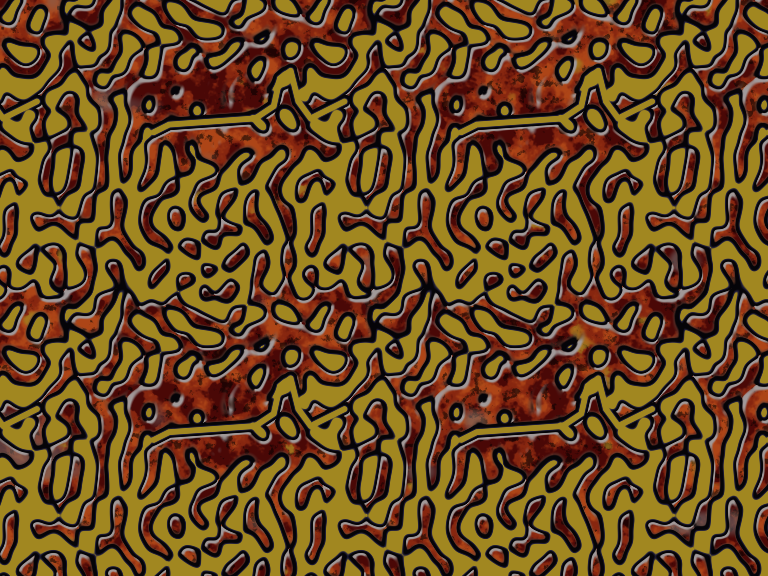
A WebGL 2 fragment shader for this pattern:

```glsl
#version 300 es
precision highp float;

uniform vec2 u_resolution;
out vec4 fragColor;

const float TAU = 6.28319;
const float TILE = 0.534;         // tile side, in canvas heights
const float FREQ = 11.8;          // ridges per tile
const int WAVES = 26;
const float SEED = 17.0;
const float BIAS = 0.12;          // raises or lowers the share of gold
const float RIM_OUT = 0.0035;     // widths in tile units
const float RIM_IN = 0.0055;
const float BEVEL = 0.0125;
const float TUBE = 0.013;
const float BLEND = 0.006;
const vec2 LIGHT = vec2(-0.5, -0.866);

const vec3 GOLD = vec3(0.63, 0.53, 0.125);
const vec3 NAVY = vec3(0.14, 0.13, 0.25);
const vec3 INK = vec3(0.02, 0.015, 0.03);
const vec3 SILVER = vec3(0.63, 0.60, 0.60);
const vec3 UMBER = vec3(0.35, 0.26, 0.22);
const vec3 MAROON = vec3(0.29, 0.03, 0.025);
const vec3 RUST = vec3(0.53, 0.15, 0.06);
const vec3 EMBER = vec3(0.68, 0.27, 0.09);

const vec2 BRANCH[9] = vec2[9](vec2(0.50, 0.43), vec2(0.55, 0.405), vec2(0.83, 0.385),
    vec2(0.89, 0.345), vec2(0.91, 0.255), vec2(0.945, 0.23), vec2(0.97, 0.33),
    vec2(1.01, 0.385), vec2(1.12, 0.33));

float hash(vec2 p) {
    vec3 q = fract(p.xyx * 0.1031);
    q += dot(q, q.yzx + 33.33);
    return fract((q.x + q.y) * q.z);
}

float noise(vec2 p) {
    vec2 i = floor(p), f = fract(p);
    f = f * f * (3.0 - 2.0 * f);
    return mix(mix(hash(i), hash(i + vec2(1, 0)), f.x),
               mix(hash(i + vec2(0, 1)), hash(i + vec2(1, 1)), f.x), f.y);
}

float fbm(vec2 p) {
    float sum = 0.0, amp = 0.5;
    for (int i = 0; i < 4; i++) {
        sum += amp * noise(p);
        p = mat2(1.6, 1.2, -1.2, 1.6) * p + 7.3;
        amp *= 0.55;
    }
    return sum;
}

// Soft spot that wraps around the tile
float spot(vec2 p, vec2 centre, vec2 size) {
    vec2 d = (fract(p - centre + 0.5) - 0.5) / size;
    return exp(-dot(d, d));
}

// Offset from the nearest point of a segment
vec2 fromSegment(vec2 p, vec2 a, vec2 b) {
    vec2 ab = b - a;
    return p - a - ab * clamp(dot(p - a, ab) / dot(ab, ab), 0.0, 1.0);
}

// Tileable maze: positive on gold, negative in the rusty hollows
float maze(vec2 p) {
    float columns = max(spot(p, vec2(0.35, 0.54), vec2(0.22, 0.32)),
                        spot(p, vec2(0.94, 0.70), vec2(0.14, 0.20)));
    float rows = spot(p, vec2(0.70, 0.10), vec2(0.28, 0.10));
    vec2 w = p + 0.009 * sin(TAU * (3.0 * p.yx + vec2(0.2, 0.6)));
    float sum = 0.0;
    for (int i = 0; i < WAVES; i++) {
        float n = float(i) * 7.0;
        float angle = 0.5 * TAU * (float(i) + hash(vec2(n, SEED))) / float(WAVES);
        vec2 dir = vec2(cos(angle), sin(angle));
        float radius = FREQ * mix(0.72, 1.15, hash(vec2(n, SEED + 5.0)));
        vec2 k = round(radius * mix(0.92, 1.12, dir.x * dir.x) * dir);
        float weight = mix(1.0, 1.8 * pow(abs(dir.x), 4.0), columns);
        weight = mix(weight, 1.5 * dir.y * dir.y, rows);
        sum += weight * cos(TAU * (dot(k, w) + hash(vec2(n, SEED + 11.0))));
    }
    float f = sum * sqrt(2.0 / float(WAVES)) + BIAS;

    // Broad hollows and broad gold patches
    f -= 2.6 * spot(p, vec2(0.67, 0.31), vec2(0.25, 0.10));
    f -= 2.2 * spot(p, vec2(0.74, 0.46), vec2(0.24, 0.05));
    f -= 1.5 * spot(p, vec2(0.12, 0.01), vec2(0.22, 0.06));
    f -= 1.6 * spot(p, vec2(0.92, 0.12), vec2(0.14, 0.07));
    f += 1.2 * spot(p, vec2(0.10, 0.62), vec2(0.05, 0.12));
    f += 1.3 * spot(p, vec2(0.07, 0.28), vec2(0.05, 0.05));
    f += 0.9 * spot(p, vec2(0.56, 0.88), vec2(0.08, 0.05));
    return f;
}

void main() {
    vec2 uv = gl_FragCoord.xy / u_resolution.y;
    vec2 p = vec2(uv.x, 1.0 - uv.y) / TILE;
    float aa = 0.5 / (u_resolution.y * TILE);

    // Depth below the gold edge, from height and slope
    float k = TAU * FREQ;
    float e = 0.0015;
    float f = maze(p);
    vec2 grad = vec2(maze(p + vec2(e, 0.0)) - f, maze(p + vec2(0.0, e)) - f) / e;
    float slope = length(grad) + 0.12 * k;
    float depth = -atan(f * k / slope) / k;

    // Long branch across the upper hollow, joined smoothly
    vec2 q = fract(p - vec2(0.2, 0.0)) + vec2(0.2, 0.0);
    vec2 offset = vec2(1.0);
    for (int i = 0; i < 8; i++) {
        vec2 o = fromSegment(q, BRANCH[i], BRANCH[i + 1]);
        if (dot(o, o) < dot(offset, offset)) offset = o;
    }
    float tube = length(offset) - TUBE;
    float h = clamp(0.5 + 0.5 * (depth - tube) / BLEND, 0.0, 1.0);
    depth = mix(depth, tube, h) - BLEND * h * (1.0 - h);
    vec2 normal = mix(grad / slope, -offset / (length(offset) + 0.0001), h);
    float lit = smoothstep(0.0, 0.6, dot(normal, LIGHT));

    // Rust, uneven across the whole canvas
    float grain = fbm(uv * 34.0) + 0.2 * (noise(uv * 9.0 + 3.0) - 0.5);
    vec3 color = mix(MAROON, RUST, smoothstep(0.38, 0.52, grain));
    color = mix(color, EMBER, smoothstep(0.54, 0.74, grain));
    color *= mix(0.45, 1.0, smoothstep(0.28, 0.42, fbm(uv * 75.0 + 9.0)));
    color = mix(color, GOLD, 0.7 * smoothstep(0.82, 0.92, noise(uv * 18.0 + 21.0)) * smoothstep(0.5, 0.62, grain));
    color = mix(color, SILVER * 0.7, 0.6 * smoothstep(0.86, 0.96, noise(uv * 11.0 + 40.0)));

    // Bevel, dark rim, gold face
    float bevel = 1.0 - smoothstep(BEVEL - 0.0015 - aa, BEVEL + aa, depth);
    color = mix(color, mix(UMBER, SILVER, lit), bevel * mix(0.5, 1.0, lit));
    float rimIn = RIM_IN + 0.0035 * (1.0 - lit);
    vec3 rim = mix(NAVY, INK, smoothstep(-RIM_OUT, 0.0015, depth));
    color = mix(color, rim, 1.0 - smoothstep(rimIn - aa, rimIn + aa, depth));
    color = mix(color, GOLD, 1.0 - smoothstep(-RIM_OUT - aa, -RIM_OUT + aa, depth));

    fragColor = vec4(color, 1.0);
}
```
